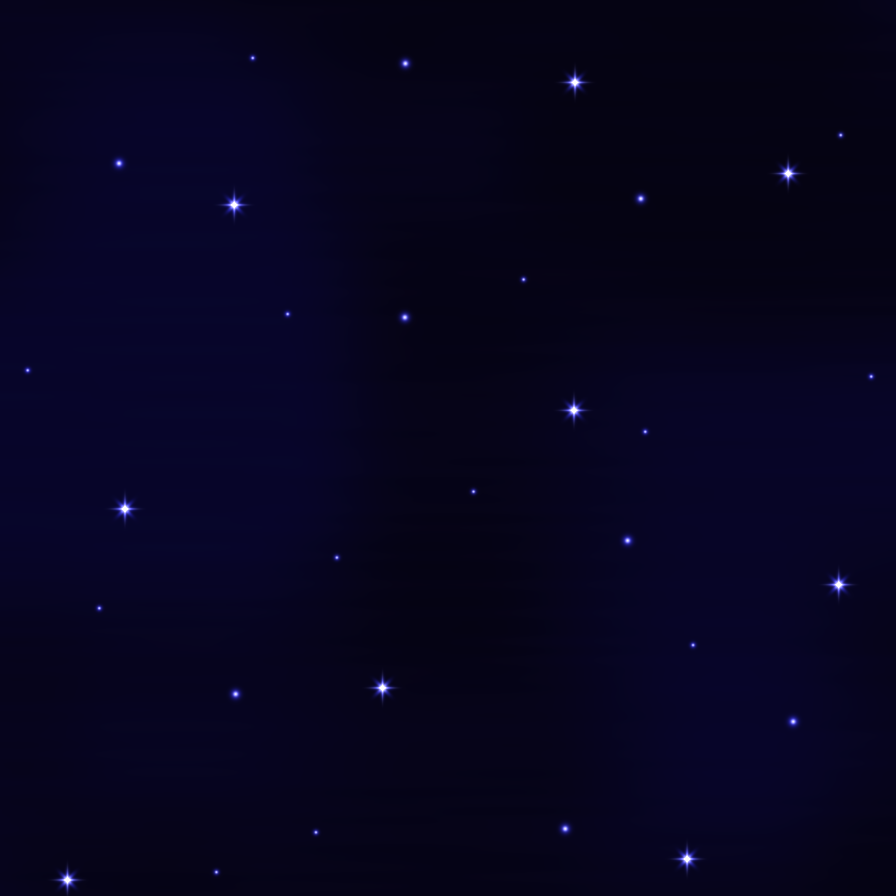
Write a WebGL 1 fragment shader that draws this texture.

```glsl
precision highp float;
// A dark indigo night sky with sparse blue-white stars, some with cross flares.

uniform vec2 u_resolution;

// Two random values per lattice point, sine-free.
vec2 hash2(vec2 p) {
  vec3 q = fract(vec3(p.xyx) * vec3(0.1031, 0.1030, 0.0973));
  q += dot(q, q.yzx + 33.33);
  return fract((q.xx + q.yz) * q.zy);
}

float noise(vec2 p) {
  vec2 i = floor(p);
  vec2 f = fract(p);
  f = f * f * f * (f * (f * 6.0 - 15.0) + 10.0);
  float low = mix(hash2(i).x, hash2(i + vec2(1.0, 0.0)).x, f.x);
  float high = mix(hash2(i + vec2(0.0, 1.0)).x, hash2(i + vec2(1.0)).x, f.x);
  return mix(low, high, f.y);
}

float bell(float x, float width) {
  return exp(-x * x / (width * width));
}

// Soft blue halo around a paler core.
vec3 plainStar(vec2 d, float size) {
  float r = length(d);
  return vec3(0.16, 0.16, 0.78) * bell(r, 0.0052 * size)
       + vec3(0.75, 0.75, 0.50) * bell(r, 0.0024 * size);
}

// Tapering hairline along the x axis of d.
float spike(vec2 d) {
  float taper = max(1.0 - abs(d.x) / 0.025, 0.0);
  float width = max(0.0010, 0.6 / u_resolution.y);
  return taper * taper * bell(d.y, width);
}

// White core, eight-rayed halo and a thin upright cross.
vec3 flareStar(vec2 d) {
  float r = length(d);
  float rays = cos(8.0 * atan(d.y, d.x + 1e-6));
  return vec3(0.20, 0.20, 0.95) * bell(r, 0.0075 * (1.0 + 0.22 * rays))
       + vec3(1.00, 1.00, 0.60) * bell(r, 0.0040)
       + vec3(0.42, 0.42, 0.55) * (spike(d) + spike(d.yx));
}

// One jittered star per cell; an even sequence shares out the three kinds.
vec3 stars(vec2 uv) {
  vec3 light = vec3(0.0);
  vec2 home = floor(uv * 6.0);
  for (int y = -1; y <= 1; y++) {
    for (int x = -1; x <= 1; x++) {
      vec2 cell = home + vec2(float(x), float(y));
      vec2 jitter = 0.06 + 0.88 * hash2(cell + 27.0);
      vec2 d = uv - (cell + jitter) / 6.0;
      float kind = fract(dot(cell, vec2(0.7549, 0.5698)) + 0.1);
      if (kind < 0.25) light += flareStar(d);
      else if (kind < 0.50) light += plainStar(d, 1.0);
      else if (kind < 0.86) light += 0.85 * plainStar(d, 0.62);
    }
  }
  return light;
}

void main() {
  vec2 uv = gl_FragCoord.xy / u_resolution.y;

  // Broad dim clouds with very faint horizontal streaks.
  float cloud = 0.8 * noise(uv * 3.4 + 5.3) + 0.2 * noise(uv * 6.0 + 41.0);
  float streak = noise(uv * vec2(5.0, 95.0) + 70.0) - 0.5;
  vec3 sky = mix(vec3(0.020, 0.012, 0.075), vec3(0.028, 0.021, 0.163),
                 smoothstep(0.08, 0.74, cloud));
  sky += vec3(0.003, 0.002, 0.010) * streak;

  gl_FragColor = vec4(min(sky + stars(uv), 1.0), 1.0);
}
```
